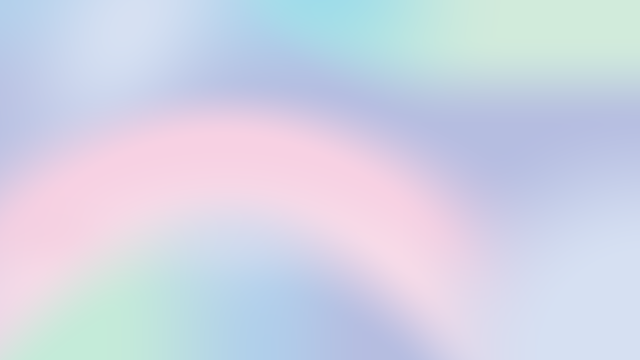
Give the GLSL for this background, as a Shadertoy shader.

```glsl
// A soft pastel mesh gradient: a pink arch sweeps over a cool lavender field,
// with mint and cyan light above and a mint-to-lavender hollow below.
// Built from parabolic soft edges and elliptical Gaussian glows, layered in order.

#define ARCH_CENTRE 0.62    // x of the crown of the arch
#define ARCH_TOP 0.70       // height of the outer crown
#define ARCH_CURVE 0.55     // bend of the outer edge
#define ARCH_SOFT 0.085     // blur of the outer edge at the crown
#define ARCH_SPREAD 0.23    // extra blur towards the sides
#define HOLLOW_TOP 0.35     // height of the inner crown
#define HOLLOW_CURVE 0.87   // bend of the inner edge
#define HOLLOW_SOFT 0.15    // blur of the inner edge
#define MINT_EDGE 0.77      // lower limit of the mint light
#define MINT_SOFT 0.13      // blur of that limit

const vec3 LAVENDER  = vec3(0.71, 0.74, 0.88);
const vec3 SKY       = vec3(0.69, 0.81, 0.92);
const vec3 PALE_BLUE = vec3(0.84, 0.88, 0.95);
const vec3 CYAN      = vec3(0.61, 0.86, 0.92);
const vec3 AQUA      = vec3(0.69, 0.89, 0.89);
const vec3 MINT      = vec3(0.82, 0.92, 0.86);
const vec3 GREEN     = vec3(0.77, 0.92, 0.85);
const vec3 PINK      = vec3(0.97, 0.82, 0.89);
const vec3 BLUSH     = vec3(0.97, 0.86, 0.91);
const vec3 ROSE      = vec3(0.95, 0.80, 0.87);

// Elliptical Gaussian, 1 at its centre
float glow(vec2 p, vec2 centre, vec2 radius) {
    vec2 q = (p - centre) / radius;
    return exp(-dot(q, q));
}

// Blurred step: 0 below -width, 1 above +width
float softEdge(float d, float width) {
    return smoothstep(-width, width, d);
}

// Sky, mint and cyan light over the lavender field
vec3 upperField(vec2 p) {
    vec3 col = mix(LAVENDER, SKY, smoothstep(0.71, 1.01, p.y));

    float rise = max(0.0, 1.25 - p.x);
    float mintMask = softEdge(p.y - MINT_EDGE - 0.9 * rise * rise, MINT_SOFT);
    col = mix(col, mix(AQUA, MINT, smoothstep(0.9, 1.4, p.x)), mintMask);
    col = mix(col, CYAN, 0.9 * glow(p, vec2(0.88, 1.03), vec2(0.23, 0.14)));

    // Pale pool at the left, leaning right as it rises
    vec2 leaning = vec2(p.x - 0.35 * (p.y - 0.85), p.y);
    return mix(col, PALE_BLUE, glow(leaning, vec2(0.33, 0.93), vec2(0.24, 0.33)));
}

// Fill below the arch: green, sky, then lavender from left to right
vec3 hollowColour(float x) {
    vec3 col = mix(GREEN, SKY, smoothstep(0.28, 0.76, x));
    return mix(col, LAVENDER, smoothstep(0.70, 1.05, x));
}

void mainImage(out vec4 fragColor, in vec2 fragCoord) {
    // Height is 1, width is 16/9
    vec2 p = fragCoord / iResolution.xy * vec2(16.0 / 9.0, 1.0);
    vec3 col = upperField(p);

    // Pink arch, weaker towards both feet
    float side = p.x - ARCH_CENTRE;
    float bend = side * side;
    float below = ARCH_TOP - ARCH_CURVE * bend - p.y;
    float arch = softEdge(below, ARCH_SOFT + ARCH_SPREAD * bend);
    arch *= 1.0 - 0.45 * smoothstep(0.45, 0.95, abs(side));
    col = mix(col, mix(PINK, BLUSH, smoothstep(0.10, 0.32, below)), arch);
    col = mix(col, ROSE, 0.5 * glow(p, vec2(0.15, 0.35), vec2(0.15, 0.10)));

    // Cool hollow and the haze along its crown
    float hollow = softEdge(HOLLOW_TOP - HOLLOW_CURVE * bend - p.y, HOLLOW_SOFT);
    col = mix(col, hollowColour(p.x), hollow);
    col = mix(col, PALE_BLUE, 0.45 * glow(p, vec2(0.64, 0.31), vec2(0.20, 0.12)));

    // Pale light in the lower right corner
    float corner = length(p - vec2(1.80, 0.02));
    col = mix(col, PALE_BLUE, 1.0 - smoothstep(0.25, 0.70, corner));

    fragColor = vec4(col, 1.0);
}
```
